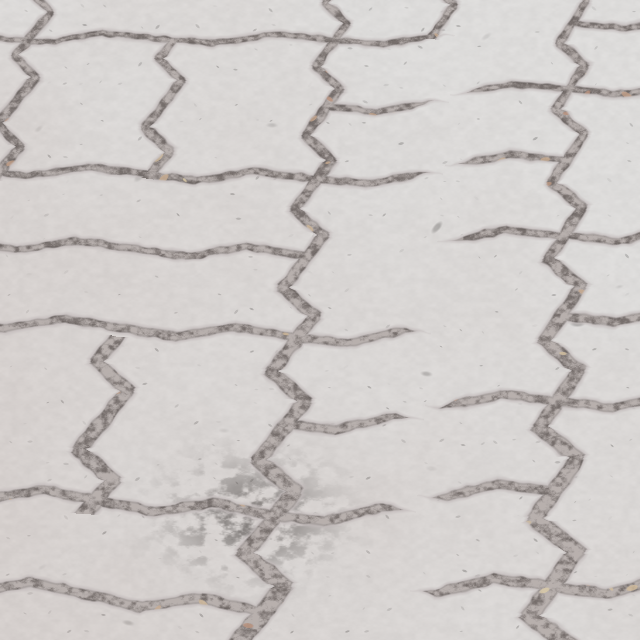
Reproduce this texture procedurally as a WebGL 2 fragment shader.

```glsl
#version 300 es
precision highp float;
// Worn interlocking pavers: zigzag joints run down, wavy joints run across.
// Rows widen towards the viewer and every fourth cross joint is left out,
// so paired blocks alternate; grit, pits and chips are scattered by hashing.
uniform vec2 u_resolution;
out vec4 fragColor;

float hash(vec2 p) {
  vec3 q = fract(vec3(p.xyx) * 0.1031);
  q += dot(q, q.yzx + 33.33);
  return fract((q.x + q.y) * q.z);
}

float noise(vec2 p) {
  vec2 i = floor(p), f = fract(p);
  f = f * f * (3.0 - 2.0 * f);
  return mix(mix(hash(i), hash(i + vec2(1, 0)), f.x),
             mix(hash(i + vec2(0, 1)), hash(i + vec2(1, 1)), f.x), f.y);
}

float fbm(vec2 p) {
  float sum = 0.0, gain = 0.5;
  for (int i = 0; i < 4; i++) {
    sum += gain * noise(p);
    p = p * 2.03 + 17.0;
    gain *= 0.5;
  }
  return sum / 0.94;
}

// Lopsided triangle wave: 1 at whole t, -1 at t = 0.66
float zigzag(float t) {
  t = fract(t);
  return 1.0 - 2.0 * min(t / 0.66, (1.0 - t) / 0.34);
}

// Row number at depth y (down from the top); rows grow with depth
float rowAt(float y) {
  return (sqrt(0.0098 + 0.0152 * (y - 0.0365)) - 0.099) / 0.0076;
}

// Straight guide line that fans out with perspective
float rail(float top, float y) {
  return top - (0.035 + 0.25 * (0.9 - top)) * y;
}

float zigzagX(float top, float phase, float y) {
  return rail(top, y) + (0.019 + 0.016 * y) * zigzag(rowAt(y) + phase);
}

// Distance to the edge of a joint running down
float downJoint(vec2 p, float top, float phase) {
  float e = 0.004;
  float slope = (zigzagX(top, phase, p.y + e) - zigzagX(top, phase, p.y - e)) / (2.0 * e);
  float d = abs(p.x - zigzagX(top, phase, p.y)) / sqrt(1.0 + slope * slope);
  return d - (0.0055 + 0.0085 * p.y);
}

// Distance to the edge of a joint running across; one row in four is skipped
float crossJoint(vec2 p, float origin, float shift, float skipped, float taper) {
  float k = rowAt(p.y + max(0.0, 0.527 - 0.13 * p.y - p.x) * 0.1 * p.y);
  float s = k - shift + 0.075 * zigzag((p.x - origin) / 0.267 + 0.35);
  float row = floor(s + 0.5);
  if (mod(row, 4.0) == skipped) return 1.0;
  return abs(s - row) * (0.099 + 0.0076 * k) - (0.0042 + 0.004 * p.y) * taper + 0.004 * (1.0 - taper);
}

// Randomly turned flecks, one per cell at the given density: x mask, y random
vec2 flecks(vec2 p, float cells, float density, float size) {
  vec2 id = floor(p * cells);
  float r = hash(id + cells);
  vec2 q = fract(p * cells) - 0.3 - 0.4 * vec2(hash(id + 5.7), hash(id + 9.2));
  float a = (hash(id + 31.0) - 0.5) * 1.8;
  q = mat2(cos(a), -sin(a), sin(a), cos(a)) * q;
  float d = length(q * vec2(1.0, 2.2)) - size * (0.5 + hash(id + 3.1));
  return vec2(step(r, density) * (1.0 - smoothstep(-0.05, 0.07, d)), hash(id + 71.0));
}

void main() {
  vec2 p = gl_FragCoord.xy / u_resolution;
  p.y = 1.0 - p.y;
  vec2 q = p + 0.004 * (vec2(noise(p * 70.0), noise(p * 70.0 + 40.0)) - 0.5);
  float k = rowAt(q.y);
  float centreX = zigzagX(0.527, 0.0, q.y), rightX = zigzagX(0.897, 0.36, q.y);
  float centreRail = rail(0.527, q.y), rightRail = rail(0.897, q.y), split = rail(0.715, q.y);

  // Long zigzags, then the short ones that divide paired blocks
  float joint = min(downJoint(q, 0.527, 0.0), downJoint(q, 0.897, 0.36));
  float pairRow = mod(k - 0.25 + 0.05 * zigzag((q.x - centreRail) / 0.267 + 0.35), 4.0);
  if (q.x < centreX && pairRow < 2.0)
    joint = min(joint, min(downJoint(q, 0.286, 0.12), downJoint(q, 0.065, 0.17)));
  if (k < 0.25 && q.x < rightX && q.x > centreX) joint = min(joint, downJoint(q, 0.69, 0.3));
  else if (q.x < centreX && k < 0.25) joint = min(joint, downJoint(q, 0.065, 0.17));

  // Wavy cross joints of the four half columns, fading out at the split
  float across = q.x < centreX ? crossJoint(q, centreRail, 0.25, 1.0, 1.0)
    : q.x < split ? crossJoint(q, centreRail, 0.25, 3.0, smoothstep(0.0, 0.06, split - q.x))
    : q.x < rightX ? crossJoint(q, rightRail, 0.0, 0.0, smoothstep(0.0, 0.06, q.x - split))
    : crossJoint(q, rightRail, 0.0, 2.0, 1.0);
  joint = min(joint, across);

  // Pale concrete, warmer and dirtier to the lower left
  float warm = clamp(0.35 + 0.6 * (p.y - p.x) + 0.6 * (fbm(p * 5.0) - 0.5), 0.0, 1.0);
  vec3 colour = mix(vec3(0.865, 0.86, 0.855), vec3(0.83, 0.805, 0.795), warm);
  colour += 0.045 * (fbm(p * vec2(90.0, 130.0)) - 0.5);
  vec2 pit = flecks(p, 34.0, 0.3, 0.09), bigPit = flecks(p + 0.37, 13.0, 0.1, 0.08);
  colour -= 0.17 * pit.x * pit.y + 0.2 * bigPit.x * bigPit.y;
  float stain = exp(-dot((p - vec2(0.39, 0.81)) * vec2(9.0, 13.0), (p - vec2(0.39, 0.81)) * vec2(9.0, 13.0)));
  colour -= 0.33 * stain * smoothstep(0.42, 0.7, fbm(p * vec2(45.0, 65.0)));

  // Shaded bevel, gritty filling and tan chips
  colour = mix(colour, vec3(0.76, 0.73, 0.73), 0.75 * (1.0 - smoothstep(0.0, 0.007, joint)));
  float grit = fbm(p * vec2(110.0, 140.0));
  vec3 filling = mix(vec3(0.46, 0.43, 0.42), vec3(0.72, 0.69, 0.68), smoothstep(0.2, 0.75, grit + 0.1 * p.y));
  filling *= mix(0.88, 1.0, smoothstep(0.0, 0.004, -joint));
  vec2 chip = flecks(p, 30.0, 0.22, 0.2);
  filling = mix(filling, mix(vec3(0.72, 0.56, 0.48), vec3(0.86, 0.8, 0.66), chip.y), 0.8 * chip.x);
  colour = mix(colour, filling, 1.0 - smoothstep(-0.002, 0.002, joint));
  fragColor = vec4(colour, 1.0);
}
```
